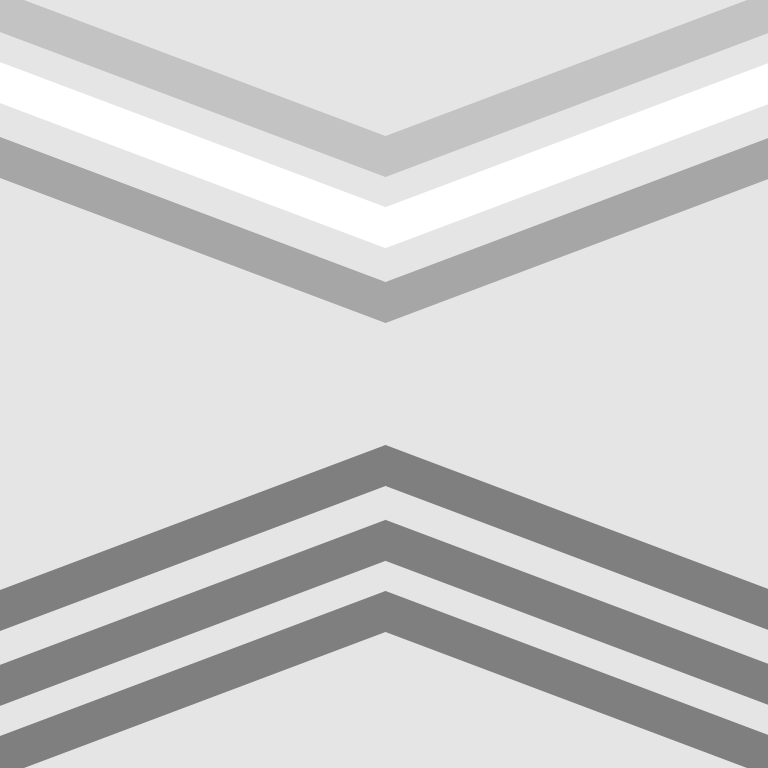
This background is drawn by a Shadertoy shader. Its source:

```glsl
const vec3 BACKGROUND = vec3(0.898);
const vec3 LOWER_GRAY = vec3(0.498);
const vec3 UPPER_INNER = vec3(0.651);
const vec3 UPPER_MIDDLE = vec3(1.0);
const vec3 UPPER_OUTER = vec3(0.765);

const float APEX_X = 0.502;        // column where the chevrons fold
const float SLOPE = 0.3762;        // rise of each arm per unit of width
const float HALF_THICKNESS = 0.0267;
const vec3 APEX_OFFSETS = vec3(0.1061, 0.2036, 0.2962); // from the mid line

// Coverage of a band centred on zero, smoothed over one pixel
float bandMask(float offset, float pixel) {
    return clamp((HALF_THICKNESS - abs(offset)) / pixel + 0.5, 0.0, 1.0);
}

void mainImage(out vec4 fragColor, in vec2 fragCoord) {
    vec2 uv = fragCoord / iResolution.xy;
    float pixel = 1.0 / iResolution.y;

    // Mirror both halves, then flatten the slanted arms into level bands
    float height = abs(uv.y - 0.5) - SLOPE * abs(uv.x - APEX_X);
    bool isUpper = uv.y > 0.5;

    vec3 upperColors[3] = vec3[3](UPPER_INNER, UPPER_MIDDLE, UPPER_OUTER);
    vec3 color = BACKGROUND;

    // Three chevrons in each half, from the mid line outwards
    for (int i = 0; i < 3; i++) {
        vec3 bandColor = isUpper ? upperColors[i] : LOWER_GRAY;
        color = mix(color, bandColor, bandMask(height - APEX_OFFSETS[i], pixel));
    }

    fragColor = vec4(color, 1.0);
}
```
